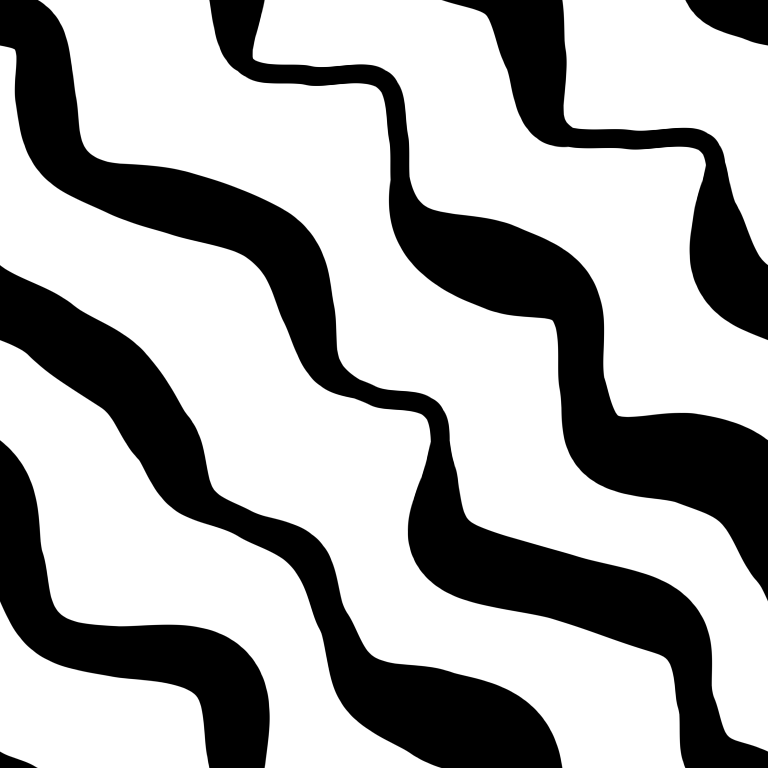
A WebGL 2 fragment shader for this pattern:

```glsl
#version 300 es
precision highp float;
// Wavy black bands of uneven width running diagonally down a white tile.

uniform vec2 u_resolution;
out vec4 fragColor;

const float BANDS = 3.0; // bands crossed along each edge of the tile

float hash(vec3 p) {
    return fract(sin(dot(p, vec3(12.99, 78.23, 37.72))) * 43758.55);
}

// Random value in -1..1 for one cell of a band. A step of one tile moves on
// by BANDS bands and by n cells, so both are wrapped together.
float cellRandom(float band, float cell, float n, float seed) {
    float tile = floor((band + 0.5) / BANDS);
    return 2.0 * hash(vec3(band - BANDS * tile, mod(cell - n * tile, 2.0 * n), seed)) - 1.0;
}

// Slope at a lattice point: an alternating part plus a random part (n is even).
float gradient(float band, float cell, float n, float seed, float swing, float spread) {
    float side = 1.0 - 2.0 * mod(cell, 2.0);
    return side * (swing + spread * cellRandom(band, cell, n, seed));
}

// Wrapping gradient noise along a band, with n cells per tile.
float noise(float band, float along, float n, float seed, float swing, float spread) {
    float t = along * n;
    float cell = floor(t);
    float f = t - cell;
    float g0 = gradient(band, cell, n, seed, swing, spread);
    float g1 = gradient(band, cell + 1.0, n, seed, swing, spread);
    return mix(g0 * f, g1 * (f - 1.0), f * f * (3.0 - 2.0 * f));
}

// Sideways position of a band's centre line: regular swing plus slow drift.
float centreLine(float band, float along) {
    float warped = along + 0.2 * noise(band, along, 2.0, 1.0, 0.0, 1.0);
    return band / BANDS + 0.25 * noise(band, warped, 4.0, 2.0, 0.5, 0.35)
                        + 0.15 * noise(band, along, 2.0, 6.0, 0.0, 1.0);
}

float halfWidth(float band, float along) {
    float swell = 0.06 * noise(band, along + 0.1, 4.0, 3.0, 0.0, 1.0)
                + 0.13 * noise(band, along + 0.2, 2.0, 4.0, 0.0, 1.0);
    return max(0.048 + swell, 0.018);
}

// Signed distance to a band, swept by a round brush along its centre line.
float bandDistance(float band, float across, float along) {
    float d = 1.0;
    for (float i = -12.0; i <= 12.0; i++) {
        float at = along + 0.009 * i;
        vec2 offset = vec2(across - centreLine(band, at), along - at);
        d = min(d, length(offset) - halfWidth(band, at));
    }
    return d * 0.7071;
}

void main() {
    vec2 uv = gl_FragCoord.xy / u_resolution;
    float across = uv.x + uv.y + 0.03;
    float along = uv.x - uv.y;

    // The bands on either side of this point
    float band = floor(across * BANDS);
    float d = min(bandDistance(band, across, along), bandDistance(band + 1.0, across, along));

    // Black ink on white with a one-pixel smooth edge
    float pixel = 1.0 / min(u_resolution.x, u_resolution.y);
    fragColor = vec4(vec3(smoothstep(-0.7 * pixel, 0.7 * pixel, d)), 1.0);
}
```
